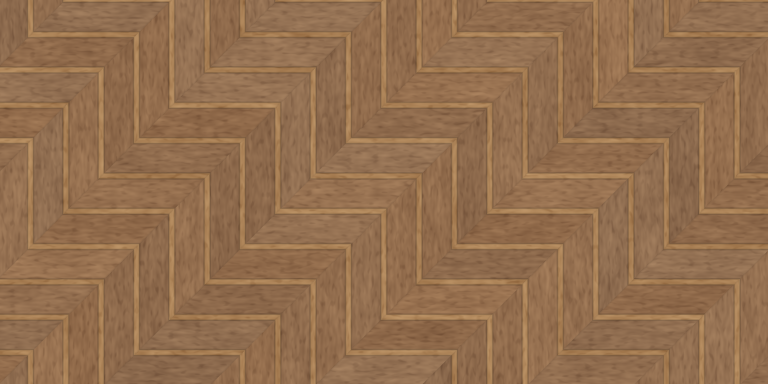
A Shadertoy shader for this pattern:

```glsl
// Mitred chevron parquet: oak planks run across, then down, in diagonal bands,
// and each carries a pale inlay strip, so the strips join into staircases.
// Band and row indices seed the tone and the stretched-noise grain of a plank.

#define ROW_PITCH 0.0920            // plank plus strip, in canvas heights
#define BAND_LENGTH 3.0             // plank length, in rows
#define STRIP_WIDTH 0.165           // inlay width, in rows
#define SEAM_WIDTH 0.012            // dark joint half width, in rows
#define CORNER vec2(0.0070, -0.0425) // one stair corner, from canvas centre
#define WOOD_DARK vec3(0.510, 0.372, 0.262)
#define WOOD_LIGHT vec3(0.622, 0.475, 0.345)
#define STRIP_DARK vec3(0.620, 0.455, 0.290)
#define STRIP_LIGHT vec3(0.720, 0.560, 0.385)
#define TONE_SPREAD 0.44            // tone difference between planks
#define GRAIN 0.62                  // contrast of the fibres
#define SAMPLES 2                   // antialiasing grid side

float hash(vec2 p) {
    vec3 q = fract(vec3(p.xyx) * 0.1031);
    q += dot(q, q.yzx + 33.33);
    return fract((q.x + q.y) * q.z);
}

float cornerSlope(vec2 cell, vec2 offset) {
    float angle = 6.2832 * hash(cell);
    return dot(vec2(cos(angle), sin(angle)), offset);
}

float gradientNoise(vec2 p) {
    vec2 i = floor(p), f = fract(p);
    vec2 u = f * f * f * (f * (f * 6.0 - 15.0) + 10.0);
    vec2 e = vec2(1.0, 0.0);
    float low = mix(cornerSlope(i, f), cornerSlope(i + e, f - e), u.x);
    float high = mix(cornerSlope(i + e.yx, f - e.yx), cornerSlope(i + 1.0, f - 1.0), u.x);
    return mix(low, high, u.y);
}

// Grain around zero; q.x runs along the fibres
float woodGrain(vec2 q) {
    float broad = gradientNoise(q * vec2(0.7, 2.0));
    float rings = sin(6.2832 * (q.y * 3.0 + 3.0 * broad));
    float fibres = gradientNoise(q * vec2(1.3, 7.0)) + 1.1 * gradientNoise(q * vec2(3.5, 12.0));
    float pores = smoothstep(0.1, 0.5, gradientNoise(q * vec2(4.0, 11.0) + 7.3));
    return 0.6 * broad + 0.09 * rings + 0.7 * fibres - 0.7 * pores + 0.08;
}

vec3 parquet(vec2 p, float pixel) {
    // Diagonal bands alternate between vertical and horizontal planks
    float bandPos = (p.x + p.y) / BAND_LENGTH;
    float band = floor(bandPos);
    bool upright = mod(band, 2.0) < 0.5;
    float along = upright ? p.y : p.x;
    float across = upright ? -p.x : p.y;

    // Distances to the strip edge and to the mitre
    float halfStrip = 0.5 * STRIP_WIDTH;
    float stripEdge = abs(fract(across - halfStrip + 0.5) - 0.5) - halfStrip;
    float mitre = abs(fract(bandPos + 0.5) - 0.5) * BAND_LENGTH * 0.7071;
    float strip = 1.0 - smoothstep(-0.5 * pixel, 0.5 * pixel, stripEdge);

    // Wood of this plank and its strip
    vec2 id = vec2(band, floor(across)) + 60.0;
    float seed = hash(id);
    float warmth = hash(id + 23.7) - 0.5;
    float grain = woodGrain(vec2(along, across) + vec2(seed * 40.0, warmth * 30.0) + 50.0);
    float tone = 0.53 + TONE_SPREAD * (seed - 0.5) + GRAIN * grain;
    vec3 plank = mix(WOOD_DARK, WOOD_LIGHT, tone);
    plank += warmth * vec3(0.016, -0.003, -0.018);
    float stripTone = 0.5 + 0.4 * (hash(id + 51.3) - 0.5) + 0.7 * grain;
    vec3 colour = mix(plank, mix(STRIP_DARK, STRIP_LIGHT, stripTone), strip);

    // Joints beside the strips, and fainter ones along the mitres
    float soft = SEAM_WIDTH + pixel;
    float joint = 1.0 - smoothstep(0.0, soft, abs(stripEdge));
    float mitreJoint = 1.0 - smoothstep(0.0, soft, mitre);
    return colour * (1.0 - max(0.18 * joint, 0.05 * mitreJoint));
}

void mainImage(out vec4 fragColor, in vec2 fragCoord) {
    float pixel = 1.0 / (iResolution.y * ROW_PITCH);
    vec3 sum = vec3(0.0);
    for (int j = 0; j < SAMPLES; j++) {
        for (int i = 0; i < SAMPLES; i++) {
            vec2 jitter = (vec2(i, j) + 0.5) / float(SAMPLES) - 0.5;
            vec2 centred = (fragCoord + jitter - 0.5 * iResolution.xy) / iResolution.y;
            vec2 p = (centred - CORNER) * vec2(1.0, -1.0) / ROW_PITCH;
            sum += parquet(p, pixel);
        }
    }
    fragColor = vec4(sum / float(SAMPLES * SAMPLES), 1.0);
}
```
